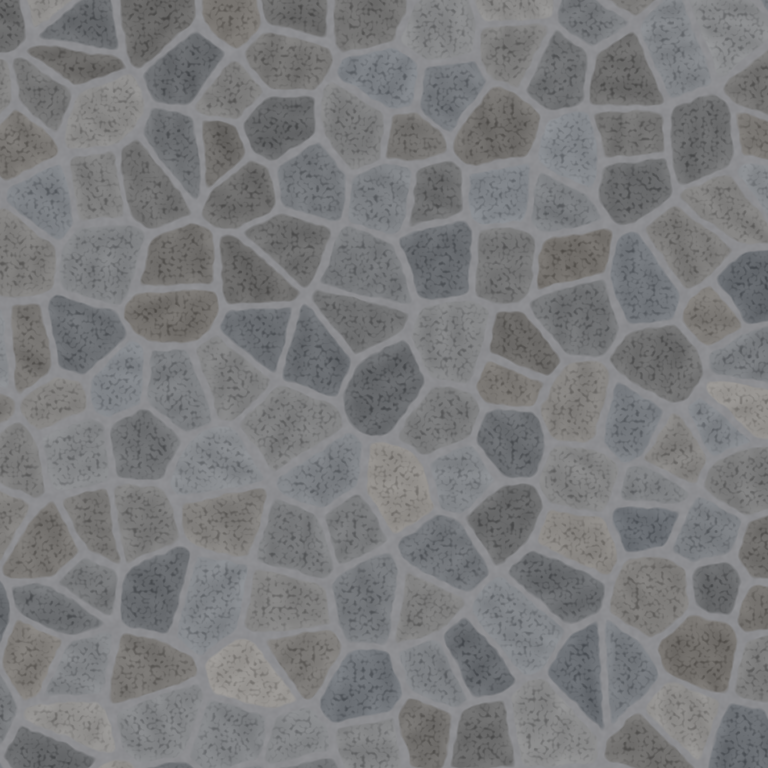
Write a WebGL 2 fragment shader that draws this texture.

```glsl
#version 300 es
precision highp float;
// Irregular grey flagstones with speckled faces and pale, uneven mortar joints.

#define STONES 11.5        // stones across the canvas
#define JITTER 0.96        // irregularity of the stone layout
#define JOINT 0.052        // half width of a joint, in stones
#define JOINT_VARIATION 0.035
#define WOBBLE 0.035       // raggedness of the joint outline
#define GRAIN_SCALE 185.0  // speckles across the canvas
#define GRAIN_DEPTH 0.13
#define RIM_LIGHT 0.045    // paler worn rim of each stone
#define STREAK_DEPTH 0.055
#define STONE_DARK 0.375
#define STONE_LIGHT 0.505
#define MORTAR vec3(0.548, 0.550, 0.562)

uniform vec2 u_resolution;
out vec4 fragColor;

// Integer hash of a lattice point, two values in 0..1.
vec2 hash2(vec2 cell) {
  uvec2 v = uvec2(ivec2(cell) + 4096);
  v = v * 1664525u + 1013904223u;
  v.x += v.y * 1664525u;
  v.y += v.x * 1664525u;
  v ^= v >> 16u;
  v.x += v.y * 1664525u;
  v.y += v.x * 1664525u;
  v ^= v >> 16u;
  return vec2(v & 65535u) / 65535.0;
}

float cornerSlope(vec2 cell, vec2 offset) {
  float angle = 6.2832 * hash2(cell).x;
  return dot(vec2(cos(angle), sin(angle)), offset);
}

// Gradient noise, roughly -0.7..0.7.
float noise(vec2 p) {
  vec2 i = floor(p), f = p - i;
  vec2 u = f * f * f * (f * (f * 6.0 - 15.0) + 10.0);
  vec2 e = vec2(1.0, 0.0);
  float low = mix(cornerSlope(i, f), cornerSlope(i + e, f - e), u.x);
  float high = mix(cornerSlope(i + e.yx, f - e.yx), cornerSlope(i + 1.0, f - 1.0), u.x);
  return mix(low, high, u.y);
}

vec2 stoneCentre(vec2 cell) {
  return cell + 0.5 + JITTER * (hash2(cell) - 0.5);
}

// Returns the owning stone's cell in xy and the rounded distance to its edge in z.
vec3 paving(vec2 p) {
  vec2 base = floor(p), owner = base, nearest = vec2(9.0);
  for (int y = -2; y <= 2; y++)
    for (int x = -2; x <= 2; x++) {
      vec2 cell = base + vec2(x, y);
      vec2 toCentre = stoneCentre(cell) - p;
      if (dot(toCentre, toCentre) < dot(nearest, nearest)) {
        nearest = toCentre;
        owner = cell;
      }
    }
  float sum = 0.0;
  for (int y = -2; y <= 2; y++)
    for (int x = -2; x <= 2; x++) {
      vec2 cell = owner + vec2(x, y);
      if (x == 0 && y == 0) continue;
      vec2 toCentre = stoneCentre(cell) - p;
      float edge = dot(0.5 * (nearest + toCentre), normalize(toCentre - nearest));
      sum += exp(-28.0 * edge);
    }
  return vec3(owner, -log(sum) / 28.0);
}

vec3 stoneColour(vec2 cell) {
  vec2 pick = hash2(cell + 57.0);
  float warmth = pick.x * 1.7 - 1.0;
  float tone = mix(STONE_DARK, STONE_LIGHT, pick.y);
  tone += 0.04 * smoothstep(0.75, 1.0, pick.y) * smoothstep(0.0, 0.6, warmth);
  return tone + warmth * vec3(0.019, 0.001, -0.021);
}

void main() {
  vec2 uv = gl_FragCoord.xy / min(u_resolution.x, u_resolution.y);
  vec2 p = uv * STONES;
  float pixel = STONES / min(u_resolution.x, u_resolution.y);

  // Ragged outlines from two sizes of warp.
  vec2 warp = vec2(noise(p * 2.6), noise(p * 2.6 + 31.0));
  warp += 0.55 * vec2(noise(p * 7.5 + 11.0), noise(p * 7.5 + 73.0));
  vec3 stone = paving(p + WOBBLE * warp);
  float edge = stone.z;

  // Stone face: mottling, directional tool streaks and a worn rim.
  vec3 face = stoneColour(stone.xy);
  float angle = 6.2832 * hash2(stone.xy + 19.0).y;
  vec2 along = vec2(cos(angle), sin(angle));
  vec2 streakPos = vec2(dot(p, along) * 1.1, dot(p, vec2(-along.y, along.x)) * 4.2);
  face += STREAK_DEPTH * noise(streakPos + stone.xy * 7.0);
  face += 0.03 * noise(p * 4.0 + 5.0);
  float inner = smoothstep(0.05, 0.24, edge + 0.06 * noise(p * 5.0 + 43.0));
  face += RIM_LIGHT * (1.0 - inner);

  // Fine dark pits, strongest away from the rim.
  float grain = noise(uv * GRAIN_SCALE) + 0.4 * noise(uv * GRAIN_SCALE * 0.5 + 91.0);
  float pits = smoothstep(-0.1, 0.75, grain);
  face += GRAIN_DEPTH * (0.22 - pits) * mix(0.35, 1.0, inner);

  // Mortar with uneven width and faint mottling.
  float width = JOINT + JOINT_VARIATION * (noise(p * 1.4 + 17.0) + 0.6 * noise(p * 5.0 + 29.0));
  vec3 mortar = MORTAR + 0.025 * noise(p * 6.0) + 0.015 * grain;
  float soft = 0.014 + 0.6 * pixel;
  float cover = smoothstep(width - soft, width + soft, edge);
  fragColor = vec4(mix(mortar, face, cover), 1.0);
}
```
